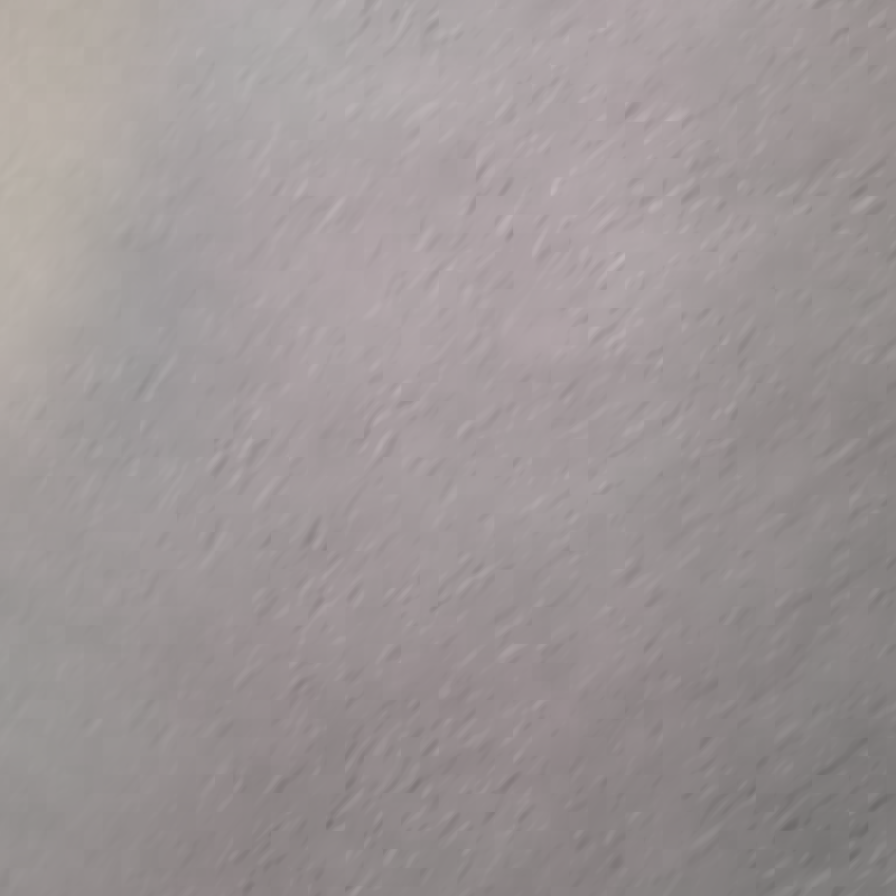
Give the GLSL for this texture, as a three.js fragment shader.

```glsl
// Softly lit, mauve-grey skin-like surface with fine slanted creases.
// Broad colour patches and slanted folds form the light; embossed, stretched
// noise forms the creases, which square blocks quieten and shift in tone.
varying vec2 vUv;

const vec3 MAUVE_LIGHT = vec3(0.668, 0.630, 0.640);
const vec3 MAUVE_DARK  = vec3(0.535, 0.506, 0.508);
const vec3 EDGE_LIGHT  = vec3(0.585, 0.563, 0.555);
const vec3 EDGE_DARK   = vec3(0.490, 0.482, 0.479);
const vec3 WARM_BEIGE  = vec3(0.718, 0.690, 0.657);
const vec3 COOL_LIGHT  = vec3(0.688, 0.680, 0.678);
const vec3 COOL_SHADE  = vec3(0.604, 0.594, 0.602);
const vec3 GREEN_GREY  = vec3(0.592, 0.590, 0.580);

float hash(vec2 p) {
  vec3 q = fract(p.xyx * 0.1031);
  q += dot(q, q.yzx + 33.33);
  return fract((q.x + q.y) * q.z);
}

// Value noise; a ramp of 1 is smooth, a narrow ramp gives flat squares
float rampNoise(vec2 p, float ramp) {
  vec2 cell = floor(p);
  vec2 f = smoothstep(0.5 - 0.5 * ramp, 0.5 + 0.5 * ramp, fract(p));
  float low = mix(hash(cell), hash(cell + vec2(1.0, 0.0)), f.x);
  float high = mix(hash(cell + vec2(0.0, 1.0)), hash(cell + vec2(1.0)), f.x);
  return mix(low, high, f.y);
}

float noise(vec2 p) { return rampNoise(p, 1.0); }

float blocks(vec2 p) { return rampNoise(p, 0.1); }

float fbm(vec2 p) {
  float sum = 0.0;
  float gain = 0.5;
  for (int i = 0; i < 4; i++) {
    sum += gain * noise(p);
    p = p * 2.03 + 17.1;
    gain *= 0.5;
  }
  return sum / 0.9375;
}

// Gaussian patch: 1 at the centre, fading over the given radii
float patchMask(vec2 p, vec2 centre, vec2 radii) {
  vec2 d = (p - centre) / radii;
  return exp(-dot(d, d));
}

// Coordinates along and across the given angle
vec2 slant(vec2 p, float angle) {
  vec2 along = vec2(cos(angle), sin(angle));
  return vec2(dot(p, along), dot(p, vec2(-along.y, along.x)));
}

// Light and dark flanks of creases at the given angle, lit from the upper left
float emboss(vec2 p, float angle, vec2 frequency) {
  vec2 q = slant(p, angle);
  vec2 toLight = vec2(0.0, 0.0024);
  return rampNoise((q - toLight) * frequency + 41.0, 0.8)
       - rampNoise((q + toLight) * frequency + 41.0, 0.8);
}

float creases(vec2 p) {
  vec2 warped = p + 0.006 * (vec2(noise(p * 23.0), noise(p * 23.0 + 53.0)) - 0.5);
  float steep = emboss(warped, 0.98, vec2(32.0, 90.0));
  float shallow = emboss(warped + 3.7, 0.66, vec2(28.0, 78.0));
  float lean = smoothstep(0.35, 0.75, noise(p * 7.0) * 0.5 + p.x * 0.45);
  float relief = mix(steep, shallow, lean);
  relief += 0.4 * emboss(warped + 8.3, 0.85, vec2(62.0, 140.0));

  // Weak flanks sink into the flat ground between the creases
  relief *= smoothstep(0.0, 0.22, abs(relief));

  // The left stays smooth, and some squares lose most of their detail
  float spread = smoothstep(0.0, 0.42, p.x + 0.2 * (noise(p * 4.0) - 0.5));
  float patchy = smoothstep(0.25, 0.75, fbm(p * 9.0 + 5.0));
  float kept = smoothstep(0.25, 0.6, blocks(p * 48.0 + 3.0));
  return relief * mix(0.2, 1.0, spread) * mix(0.45, 1.1, patchy) * mix(0.15, 1.1, kept);
}

// Wider slanted swellings, strongest towards the right
float folds(vec2 p) {
  float wide = noise(slant(p, 0.55) * vec2(8.0, 21.0) + 61.0) - 0.5;
  float narrow = noise(slant(p, 0.75) * vec2(17.0, 42.0) + 87.0) - 0.5;
  return (wide + 0.8 * narrow) * mix(0.35, 1.0, smoothstep(0.1, 0.7, p.x));
}

vec3 broadLight(vec2 p) {
  vec3 colour = mix(MAUVE_DARK, MAUVE_LIGHT, smoothstep(-0.14, 0.74, p.y));
  colour = mix(colour, COOL_LIGHT, 0.8 * patchMask(p, vec2(0.36, 0.95), vec2(0.24, 0.13)));
  colour = mix(colour, COOL_SHADE, 0.8 * patchMask(p, vec2(0.13, 0.63), vec2(0.12, 0.20)));
  colour = mix(colour, GREEN_GREY, 0.9 * patchMask(p, vec2(0.02, 0.22), vec2(0.20, 0.30)));

  // Falling shade along the right side
  vec3 edge = mix(EDGE_DARK, EDGE_LIGHT, smoothstep(0.0, 1.0, p.y));
  float shade = smoothstep(0.58, 1.04, p.x + 0.12 * (0.5 - p.y));
  colour = mix(colour, edge, 0.9 * shade);

  // Warm glow on the upper left, narrowing downwards
  float reach = p.x - 0.20 * (p.y - 0.5);
  float warm = (1.0 - smoothstep(-0.04, 0.17, reach)) * smoothstep(0.3, 0.8, p.y);
  return mix(colour, WARM_BEIGE, warm);
}

void main() {
  vec2 p = vUv;
  vec3 colour = broadLight(p);

  // Slow drift between mauve and green-grey, and in brightness
  float tint = fbm(p * 4.5 + 11.0) - 0.45;
  colour += tint * vec3(0.010, -0.012, -0.003);
  colour += 0.036 * (fbm(p * vec2(8.0, 11.0) + 29.0) - 0.5);
  colour += 0.024 * folds(p);

  // Faint square steps in tone and in tint
  colour += 0.013 * (blocks(p * 48.0 + 7.0) - 0.5);
  colour += (blocks(p * 24.0 + 19.0) - 0.5) * vec3(0.012, 0.006, 0.010);

  colour += 0.098 * creases(p);
  gl_FragColor = vec4(colour, 1.0);
}
```
